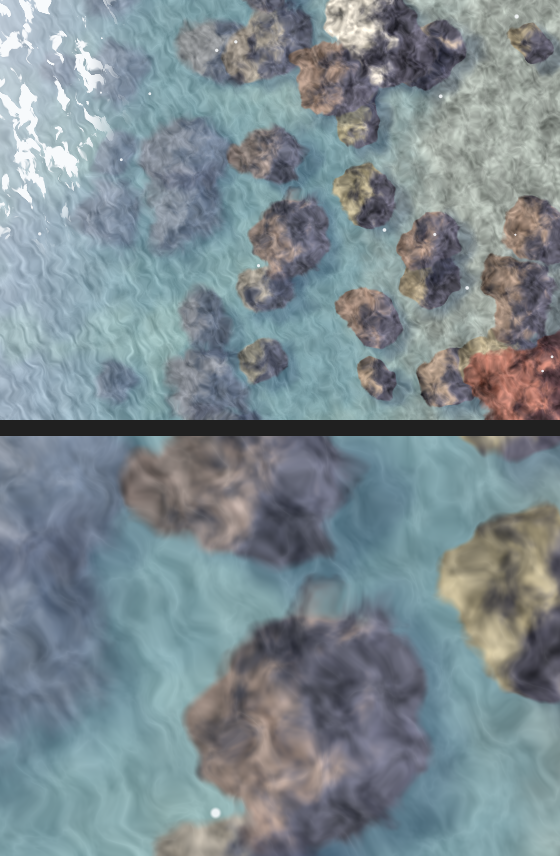
Top, the full canvas; bottom, a detail of the centre.
Give the GLSL for this texture, as a Shadertoy shader.

```glsl
// Boulders under clear, rippled shallow water, seen from above.
// Layers: water and gravel bed, scattered rocks with shadows, wind ripples,
// then sun glints that gather toward the upper left.

const vec3 HAZE_BLUE   = vec3(0.57, 0.65, 0.72);
const vec3 TEAL        = vec3(0.49, 0.63, 0.66);
const vec3 PALE_GREEN  = vec3(0.62, 0.74, 0.72);
const vec3 GRAVEL      = vec3(0.63, 0.66, 0.63);
const vec3 BROWN       = vec3(0.56, 0.47, 0.42);
const vec3 OLIVE       = vec3(0.61, 0.57, 0.46);
const vec3 DARK_ROCK   = vec3(0.37, 0.36, 0.42);
const vec3 MURKY_LIT   = vec3(0.51, 0.54, 0.61);
const vec3 MURKY_SHADE = vec3(0.41, 0.46, 0.55);
const vec3 GLINT       = vec3(0.97, 0.98, 0.99);

float hash(vec2 p) {
    vec3 q = fract(vec3(p.xyx) * 0.1031);
    q += dot(q, q.yzx + 33.33);
    return fract((q.x + q.y) * q.z);
}

vec2 hash2(vec2 p) {
    return vec2(hash(p + 17.3), hash(p + 61.7));
}

// Components of p along and across an axis at the given angle.
vec2 rotate(vec2 p, float angle) {
    float c = cos(angle), s = sin(angle);
    return mat2(c, -s, s, c) * p;
}

float noise(vec2 p) {
    vec2 i = floor(p), f = fract(p);
    f = f * f * (3.0 - 2.0 * f);
    return mix(mix(hash(i), hash(i + vec2(1, 0)), f.x),
               mix(hash(i + vec2(0, 1)), hash(i + vec2(1, 1)), f.x), f.y);
}

float fbm(vec2 p) {
    float sum = 0.0, weight = 0.52;
    for (int i = 0; i < 4; i++) {
        sum += weight * noise(p);
        p = rotate(p, 0.6) * 2.03 + 11.7;
        weight *= 0.5;
    }
    return sum;
}

// Blocky rounded outline; zero on the edge, -1 at the centre.
float boulder(vec2 offset, vec2 size, float angle) {
    vec2 q = abs(rotate(offset, angle) / size);
    return pow(dot(q * q * q, vec2(1.0)), 1.0 / 3.0) - 1.0;
}

// Relief holds broad lumps, crust and fine grain, each near 0.5.
vec3 paintRock(vec3 bed, vec2 offset, vec2 size, float angle,
               vec3 lit, vec3 shade, vec3 relief, float clarity) {
    float warp = 1.1 * (relief.x - 0.5) + 0.3 * (relief.y - 0.5);
    float shadow = boulder(offset - vec2(0.03, -0.018), size, angle) + warp;
    bed *= mix(vec3(1.0), vec3(0.70, 0.74, 0.82),
               (1.0 - smoothstep(-0.2, 0.35, shadow)) * (0.35 + 0.5 * clarity));

    float d = boulder(offset, size, angle) + warp;
    float facing = dot(offset, vec2(-0.92, 0.25)) / size.x + 2.0 * (relief.y - 0.5);
    vec3 rock = mix(shade, lit, smoothstep(-0.35, 0.5, facing));
    float texture_ = 1.3 * (relief.y - 0.5) + 0.4 * (relief.z - 0.5);
    rock *= 1.0 + texture_ * mix(0.35, 1.0, clarity);
    float softness = mix(0.24, 0.05, clarity);
    float cover = 1.0 - smoothstep(-softness, softness, d);
    return mix(bed, rock, cover * mix(0.75, 0.95, clarity));
}

vec3 scatterRocks(vec3 col, vec2 p, vec3 relief) {
    const float CELL = 0.19;
    vec2 home = floor(p / CELL);
    for (int y = -1; y <= 1; y++)
    for (int x = -1; x <= 1; x++) {
        vec2 id = home + vec2(x, y);
        vec2 rnd = hash2(id + 40.0), form = hash2(id + 90.0);
        vec2 centre = (id + 0.2 + 0.6 * rnd) * CELL;
        float crowd = smoothstep(0.04, 0.22, centre.x)
                    * (1.0 - 0.75 * smoothstep(0.98, 1.16, centre.x));
        if (hash(id + 7.0) > 0.88 * crowd) continue;
        float clarity = smoothstep(0.3, 0.78, centre.x);
        vec2 size = mix(0.05, 0.105, form.x) * vec2(1.0, mix(0.7, 1.0, form.y));
        vec3 lit = mix(MURKY_LIT, mix(BROWN, OLIVE, rnd.y * rnd.y), clarity);
        vec3 shade = mix(MURKY_SHADE, DARK_ROCK, clarity);
        col = paintRock(col, p - centre, size, 3.0 * rnd.x, lit, shade, relief, clarity);
    }
    return col;
}

// Sparse round sparkles, one at most per cell.
float sparkles(vec2 p, float chance) {
    vec2 g = p * 15.0, id = floor(g);
    float radius = mix(0.04, 0.11, hash(id + 3.0));
    float d = length(fract(g) - 0.2 - 0.6 * hash2(id));
    return step(hash(id + 29.0), chance) * (1.0 - smoothstep(radius * 0.4, radius, d));
}

void mainImage(out vec4 fragColor, in vec2 fragCoord) {
    vec2 p = fragCoord / iResolution.y;
    float nearLeft = 1.0 - smoothstep(0.0, 0.75, p.x);
    vec2 wobble = vec2(noise(p * 42.0), noise(p * 42.0 + 50.0)) - 0.5;
    vec2 bed = p + 0.012 * wobble;
    vec3 relief = vec3(fbm(bed * 8.0), fbm(bed * 30.0 + 9.0), noise(bed * 125.0));

    // Water tint and gravel bed
    float patches = fbm(p * 5.0 + 30.0);
    float shore = smoothstep(0.72, 1.15, p.x + 0.3 * (p.y - 0.5) + 0.6 * (patches - 0.5));
    vec3 col = mix(HAZE_BLUE, TEAL, smoothstep(0.0, 0.4, p.x));
    col = mix(col, PALE_GREEN, 0.6 * smoothstep(0.5, 0.72, patches));
    col = mix(col, GRAVEL, shore);
    col *= 1.0 + (0.15 + 0.5 * shore) * (relief.y - 0.5) + 0.22 * shore * (relief.z - 0.5);

    // Rocks, with a pale boulder above and a wet red one in the corner
    col = scatterRocks(col, bed, relief);
    col = paintRock(col, bed - vec2(0.91, 0.92), vec2(0.13, 0.095), -0.9,
                    vec3(0.75, 0.72, 0.67), DARK_ROCK, relief, 1.0);
    col = paintRock(col, bed - vec2(1.28, 0.07), vec2(0.15, 0.13), 0.3,
                    vec3(0.58, 0.38, 0.33), vec3(0.36, 0.25, 0.27), relief, 1.0);

    // Wind ripples: long streaks at left, short wavelets elsewhere
    vec2 wind = rotate(p + 0.02 * wobble, -1.1);
    float streak = noise(wind * vec2(22.0, 95.0)) + noise(wind * vec2(38.0, 150.0) + 8.0) - 1.0;
    float wavelet = 1.0 - abs(2.0 * fbm(wind * vec2(30.0, 48.0) + 5.0) - 1.0) * 3.0;
    col += streak * mix(0.05, 0.15, nearLeft) * vec3(1.0, 0.98, 0.96);
    col += 0.05 * (wavelet - 0.4);

    // Sky glare and sun glints
    float glare = exp(-14.0 * p.x * p.x) * smoothstep(0.15, 0.9, p.y);
    col = mix(col, vec3(0.80, 0.84, 0.88), 0.45 * glare + 0.22 * exp(-7.0 * p.x));
    float sun = exp(-28.0 * p.x * p.x) * smoothstep(0.3, 0.8, p.y);
    float glint = smoothstep(0.66, 0.73, fbm(wind * vec2(24.0, 44.0) + 70.0) + 0.17 * sun);
    glint *= smoothstep(0.02, 0.3, sun);
    float dots = sparkles(p, mix(0.03, 0.3, smoothstep(0.1, 0.6, glare)));
    col = mix(col, GLINT, max(glint, 0.9 * dots));
    fragColor = vec4(clamp(col, 0.0, 1.0), 1.0);
}
```
